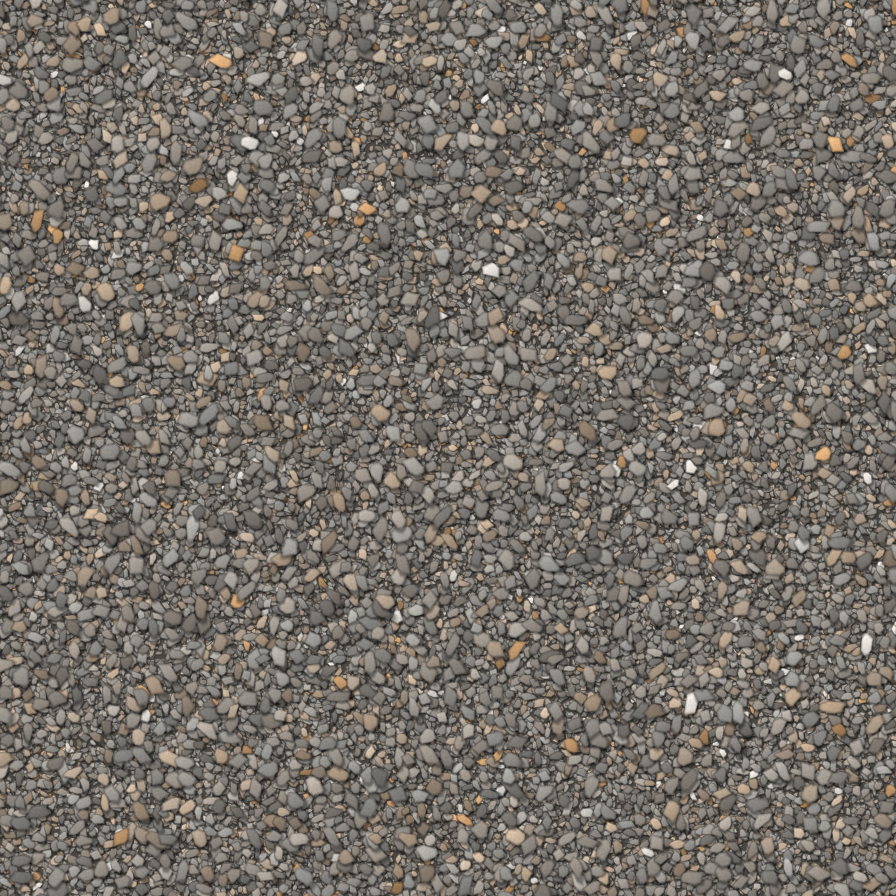
A three.js fragment shader for this texture:

```glsl
// Dense bed of crushed stone: layers of scattered chips, small ones below and
// large ones on top. Each chip is a rotated, stretched polygon with rounded
// corners, its own mineral tint, a lit side, a dark rim and a soft shadow.

varying vec2 vUv;

const float TAU = 6.2831853;
const int LAYERS = 4;
const int SIDES = 6;

const float FINEST_CELLS = 154.0;   // cells across the canvas, bottom layer
const float LAYER_RATIO = 0.71;     // cell count ratio from layer to layer
const float EDGE_SOFTNESS = 0.0013; // in canvas units
const float MIN_RADIUS = 0.36;      // in cells
const float MAX_RADIUS = 0.58;
const float MAX_STRETCH = 1.9;
const float SHADOW_STRENGTH = 0.40;
const float RIM_SHADE = 0.77;
const float LIGHT_SLOPE = 0.09;
const float MOTTLE = 0.045;
const float PATCH_SCALE = 11.0;
const vec2 LIGHT_DIR = vec2(-0.50, 0.86);

const float DARK_TONE = 0.425;
const float PALE_TONE = 0.755;
const float WHITE_TONE = 0.95;
const float TAN_LIFT = 1.06;
const vec3 GAP_COLOR = vec3(0.29, 0.275, 0.255);
const vec3 WARM_GRAY = vec3(1.015, 0.96, 0.895);
const vec3 COOL_GRAY = vec3(0.985, 0.975, 0.95);
const vec3 TAN_TINT = vec3(1.14, 1.00, 0.85);
const vec3 ORANGE_TINT = vec3(1.25, 0.98, 0.70);
const vec3 WHITE_TINT = vec3(1.00, 0.98, 0.95);

vec4 hash4(vec2 p) {
  vec4 q = fract(p.xyxy * vec4(0.1031, 0.1030, 0.0973, 0.1099));
  q += dot(q, q.wzxy + 33.33);
  return fract((q.xxyz + q.yzzw) * q.zywx);
}

// Layered sines, about -1 to 1
float waves(vec2 p) {
  float a = sin(p.x + 2.0 * sin(p.y * 0.73)) * sin(p.y * 1.1 + 1.7 * sin(p.x * 0.61));
  float b = sin(p.x * 2.3 - p.y * 1.4 + 1.3) * sin(p.y * 2.1 + p.x * 0.9);
  return 0.65 * a + 0.35 * b;
}

// Signed distance to a chip of about unit radius
float chipDistance(vec2 p, vec4 rnd) {
  float turn = rnd.x * TAU;
  float c = cos(turn);
  float s = sin(turn);
  float stretch = sqrt(mix(1.0, MAX_STRETCH, rnd.y));
  p = vec2(c * p.x + s * p.y, c * p.y - s * p.x) * vec2(1.0 / stretch, stretch);
  float d = length(p) - 1.10;
  for (int i = 0; i < SIDES; i++) {
    float k = float(i);
    float jitter = fract(rnd.z * 7.0 + k * 0.618) - 0.5;
    float angle = (k + 0.9 * jitter) * TAU / float(SIDES);
    float reach = mix(0.70, 1.08, fract(rnd.w * 13.0 + k * 0.377));
    d = max(d, dot(p, vec2(cos(angle), sin(angle))) - reach);
  }
  return d;
}

// Mostly gray, with some tan, a few orange and a few white chips
vec3 chipColor(vec4 rnd) {
  float tone = mix(DARK_TONE, PALE_TONE, 0.6 * rnd.x + 0.4 * rnd.y * rnd.y);
  vec3 tint = mix(WARM_GRAY, COOL_GRAY, rnd.z);
  if (rnd.w > 0.79) tint = TAN_LIFT * mix(WARM_GRAY, TAN_TINT, 0.4 + 0.6 * rnd.z);
  if (rnd.w > 0.973) tint = ORANGE_TINT;
  if (rnd.w > 0.987) {
    tint = WHITE_TINT;
    tone = mix(PALE_TONE, WHITE_TONE, rnd.x);
  }
  return tone * tint;
}

// Lays one layer of chips over the colour below, in a fixed row order
vec3 layChips(vec3 below, vec2 uv, float cells, float level, float seed) {
  vec3 color = below;
  vec2 grid = uv * cells;
  vec2 home = floor(grid);
  for (int y = -1; y <= 1; y++) {
    for (int x = -1; x <= 1; x++) {
      vec2 cell = home + vec2(float(x), float(y));
      vec4 place = hash4(cell + seed);
      float patches = waves(cell / cells * PATCH_SCALE + 2.0);
      float density = mix(1.0, 0.38 + 0.12 * patches, level * level);
      if (place.w > density) continue;
      vec4 form = hash4(cell + seed + 211.7);
      vec4 mineral = hash4(cell + seed + 467.3);

      float radius = mix(MIN_RADIUS, MAX_RADIUS, place.z);
      vec2 p = (grid - cell - mix(vec2(0.1), vec2(0.9), place.xy)) / radius;
      float d = chipDistance(p, form);
      float lit = dot(p, LIGHT_DIR);

      float shadow = 1.0 - smoothstep(-0.1, 0.36, d + 0.18 * lit);
      color *= 1.0 - SHADOW_STRENGTH * shadow;

      float soft = EDGE_SOFTNESS * cells / radius;
      float cover = 1.0 - smoothstep(-soft, soft, d);
      float rim = mix(RIM_SHADE, 1.0, 1.0 - smoothstep(-0.32, 0.05, d));
      vec3 chip = chipColor(mineral) * rim * (1.0 + LIGHT_SLOPE * lit);
      color = mix(color, chip, cover);
    }
  }
  return color;
}

void main() {
  vec3 color = GAP_COLOR;
  float cells = FINEST_CELLS;
  for (int i = 0; i < LAYERS; i++) {
    float level = float(i) / float(LAYERS - 1);
    color = layChips(color, vUv, cells, level, 37.0 + 91.0 * float(i));
    cells *= LAYER_RATIO;
  }
  color *= 1.0 + MOTTLE * waves(vUv * 640.0);
  gl_FragColor = vec4(clamp(color, 0.0, 1.0), 1.0);
}
```
